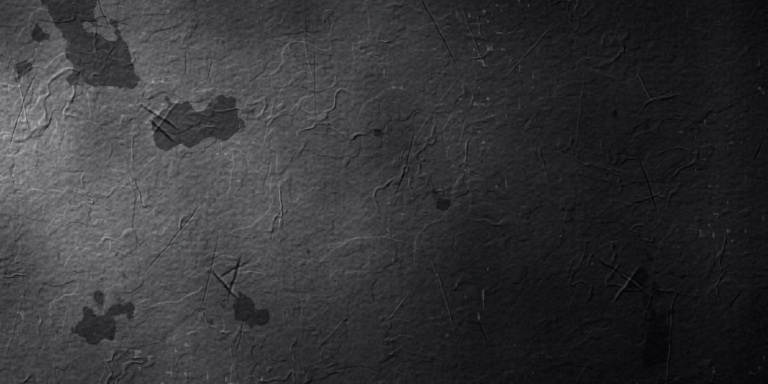
Give the GLSL for this texture, as a Shadertoy shader.

```glsl
// Dark trowelled plaster, lit from the upper left and fading to near black.
// A warped noise relief is embossed by a slope along the light direction,
// then peeled patches, scratches, gouges and pale flecks are laid over it.

#define LIT_TONE 0.47
#define DARK_TONE 0.105
#define RELIEF_STRENGTH 0.72
#define RELIEF_STEP 0.0022
#define GRAIN_AMOUNT 0.17
#define BLOTCH_AMOUNT 0.75
#define PATCH_DARKNESS 0.42
#define SCRATCH_COUNT 48
#define GOUGE_COUNT 9
#define SCRATCH_WIDTH 0.0026
#define COOL_TINT vec3(0.0, 0.001, 0.017)

float hash(vec2 p) {
    return fract(sin(dot(p, vec2(127.1, 311.7))) * 43758.5453);
}

float noise(vec2 p) {
    vec2 cell = floor(p), f = fract(p);
    f = f * f * (3.0 - 2.0 * f);
    float low = mix(hash(cell), hash(cell + vec2(1, 0)), f.x);
    float high = mix(hash(cell + vec2(0, 1)), hash(cell + vec2(1, 1)), f.x);
    return mix(low, high, f.y);
}

float fbm(vec2 p) {
    float sum = 0.0, amp = 0.533;
    for (int i = 0; i < 4; i++) {
        sum += amp * noise(p);
        p = mat2(1.6, 1.2, -1.2, 1.6) * p + 7.3;
        amp *= 0.5;
    }
    return sum;
}

// Height of the plaster: overlapping crusts, broken creases and fine weave
float relief(vec2 p) {
    vec2 warp = vec2(fbm(p * 5.0), fbm(p * 5.0 + 19.0));
    vec2 w = p + 0.14 * warp;
    float crust = 0.32 * smoothstep(0.50, 0.525, fbm(w * vec2(6.0, 7.5)));
    crust += 0.22 * smoothstep(0.54, 0.58, fbm(w * vec2(15.0, 18.0) + 31.0));
    float crease = 1.0 - smoothstep(0.0, 0.035, abs(fbm(w * 8.0 + 53.0) - 0.5));
    crease *= smoothstep(0.48, 0.62, fbm(p * 7.0 + 71.0));
    float weave = 0.26 * noise(p * vec2(55.0, 105.0)) + 0.22 * noise(p * 140.0);
    return crust + 0.5 * crease + weave;
}

// Broad light: bright at the left, dim at the right, bottom and top rim
float lighting(vec2 uv) {
    float light = mix(LIT_TONE, DARK_TONE, smoothstep(0.05, 0.8, uv.x));
    light *= mix(0.5, 1.0, smoothstep(-0.1, 0.62, uv.y));
    light *= 1.0 - 0.22 * smoothstep(0.82, 1.0, uv.y);
    light *= 1.0 - 0.3 * smoothstep(0.93, 1.0, uv.x);
    return light * mix(0.85, 1.0, smoothstep(0.0, 0.1, uv.x));
}

// Ragged dark patches, mostly in the upper left
float peeledPatches(vec2 p, vec2 uv) {
    float region = smoothstep(0.42, 0.12, uv.x) * smoothstep(0.35, 0.75, uv.y);
    float shape = fbm(p * vec2(7.0, 6.0) + 83.0) + 0.12 * (fbm(p * 32.0) - 0.5);
    float cut = mix(0.74, 0.59, region);
    return smoothstep(cut, cut + 0.025, shape);
}

// Tapered strokes; the first few cross in threes as deep gouges
float scratches(vec2 p, float aspect, float pixel) {
    float shade = 0.0;
    for (int i = 0; i < SCRATCH_COUNT; i++) {
        float id = float(i);
        bool gouge = i < GOUGE_COUNT;
        float group = gouge ? floor(id / 3.0) + 200.0 : id;
        vec2 centre = vec2(hash(vec2(group, 1.7)) * aspect, hash(vec2(group, 5.3)));
        vec2 jitter = vec2(hash(vec2(id, 8.1)), hash(vec2(id, 9.4))) - 0.5;
        if (gouge) centre = mix(vec2(0.3, 0.25), vec2(aspect - 0.3, 0.7),
                                centre / vec2(aspect, 1.0)) + 0.05 * jitter;
        float lean = hash(vec2(id, 3.9)) - 0.5;
        float angle = 1.45 + lean * (gouge ? 2.6 : 1.3);
        float len = mix(0.03, 0.15, pow(hash(vec2(id, 6.2)), 2.0));
        if (gouge) len = 0.05 + 0.03 * hash(vec2(id, 2.6));
        vec2 dir = vec2(cos(angle), sin(angle));
        vec2 q = p - centre;
        float along = dot(q, dir);
        float across = q.x * dir.y - q.y * dir.x + 1.2 * jitter.x * along * along;
        across += 0.004 * (noise(vec2(along * 40.0, id)) - 0.5);
        float width = max(SCRATCH_WIDTH * (gouge ? 1.35 : 0.8), 0.6 * pixel);
        float taper = 1.0 - smoothstep(0.45, 1.0, abs(along) / len);
        float groove = exp(-pow(across / width, 2.0));
        float lip = exp(-pow((across - 1.8 * width) / width, 2.0));
        float pale = step(0.5, hash(vec2(id, 4.4)));
        float stroke = mix(0.45 * lip - groove, 0.9 * groove - 0.5 * lip, pale);
        shade += stroke * taper * (gouge ? 1.0 : 0.3 + 0.4 * hash(vec2(id, 7.7)));
    }
    return clamp(shade, -1.0, 1.0);
}

void mainImage(out vec4 fragColor, in vec2 fragCoord) {
    vec2 uv = fragCoord / iResolution.xy;
    float aspect = iResolution.x / iResolution.y;
    vec2 p = uv * vec2(aspect, 1.0);

    // Base tone with cloudy stains and fine grain
    float tone = lighting(uv);
    tone *= 1.0 + BLOTCH_AMOUNT * (fbm(p * vec2(4.0, 3.2) + 11.0) - 0.5);
    tone *= 1.0 - PATCH_DARKNESS * peeledPatches(p, uv);
    float grain = noise(p * vec2(150.0, 190.0) + 5.0) - 0.5;

    // Slope toward the light brightens, slope away darkens
    vec2 lightStep = RELIEF_STEP * vec2(0.75, -0.85);
    float slope = relief(p + lightStep) - relief(p - lightStep);
    float contrast = tone + 0.07;
    tone += contrast * (RELIEF_STRENGTH * slope + GRAIN_AMOUNT * grain);

    // Scratches and scattered worn flecks
    tone += scratches(p, aspect, 1.0 / iResolution.y) * (0.1 + 0.25 * tone);
    float flecks = smoothstep(0.84, 0.97, noise(p * vec2(85.0, 70.0) + 3.0));
    tone += 0.13 * flecks * smoothstep(0.52, 0.68, fbm(p * 5.0 + 41.0));

    fragColor = vec4(clamp(vec3(max(tone, 0.025)) + COOL_TINT, 0.0, 1.0), 1.0);
}
```
